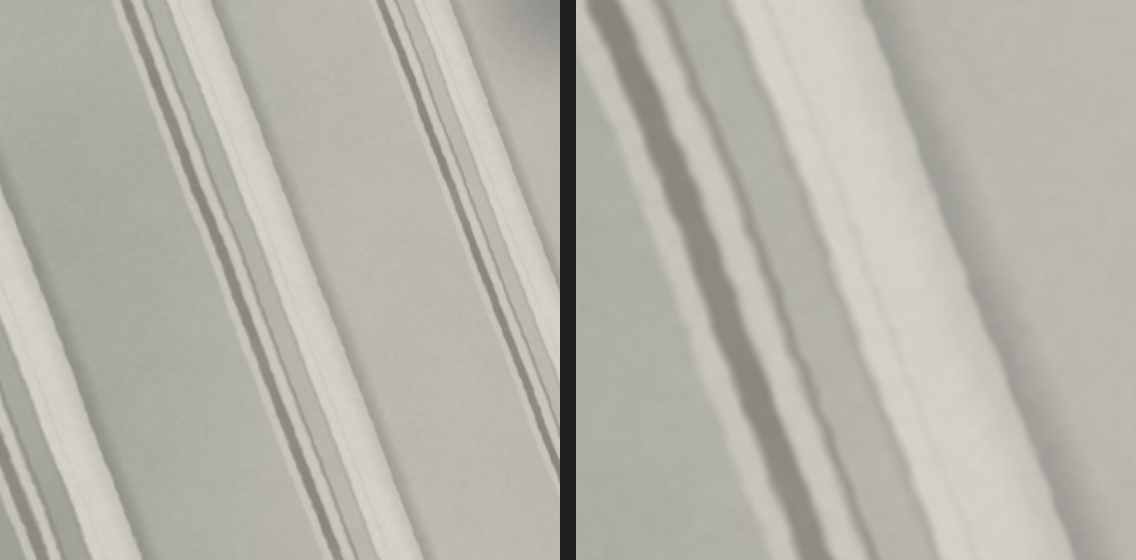
Left: the whole. Right: its middle third, enlarged.
Write a Shadertoy shader that draws this texture.

```glsl
// Painted beadboard: slanted mouldings, each a thin double bead beside a wide batten.
// A skewed coordinate with slight perspective is split into repeats, and one
// cross-section profile shades each repeat; noise adds rough paint and uneven light.

#define SLANT 0.38         // sideways run per unit of height
#define FIRST_BEAD 0.193   // bead position along the top edge
#define PERIOD 0.492       // spacing of the mouldings
#define PERSPECTIVE 0.069  // tightening of the spacing to the right
#define TAPER 0.12         // narrowing of mouldings on the right
#define EDGE 0.009         // softness of profile edges
#define ROUGHNESS 0.006    // waviness of painted edges
#define GRAIN 0.030        // strength of the paint texture

const vec3 PANEL_SHADE = vec3(0.660, 0.660, 0.630);
const vec3 PANEL_LIGHT = vec3(0.730, 0.722, 0.692);
const vec3 BATTEN = vec3(0.822, 0.815, 0.782);
const vec3 BEAD = vec3(0.785, 0.778, 0.742);
const vec3 GROOVE = vec3(0.535, 0.525, 0.480);

float hash(vec2 cell) {
    vec3 q = fract(vec3(cell.xyx) * 0.1031);
    q += dot(q, q.yzx + 33.33);
    return fract((q.x + q.y) * q.z);
}

float noise(vec2 p) {
    vec2 cell = floor(p);
    vec2 w = fract(p);
    w = w * w * (3.0 - 2.0 * w);
    return mix(mix(hash(cell), hash(cell + vec2(1, 0)), w.x),
               mix(hash(cell + vec2(0, 1)), hash(cell + vec2(1, 1)), w.x), w.y);
}

float fbm(vec2 p) {
    float sum = 0.0;
    float gain = 0.5;
    for (int i = 0; i < 4; i++) {
        sum += gain * noise(p);
        p = p * 2.03 + 17.1;
        gain *= 0.5;
    }
    return sum;
}

// Soft-edged strip between two positions.
float strip(float x, float left, float right, float soft) {
    return smoothstep(left - soft, left + soft, x)
         * (1.0 - smoothstep(right - soft, right + soft, x));
}

// Flat board under uneven light.
vec3 panelColor(vec2 p) {
    float light = smoothstep(0.10, 0.75, p.x + 0.10 * (fbm(p * 4.0) - 0.5));
    vec3 color = mix(PANEL_SHADE, PANEL_LIGHT, light);
    color += vec3(0.025, 0.025, 0.010) * smoothstep(0.6, 1.0, p.y) * (1.0 - light);
    color *= 1.0 - 0.24 * smoothstep(0.24, 0.0, distance(p, vec2(1.02, 1.02)));
    return color * (1.0 - 0.06 * smoothstep(0.30, 0.0, length(p)));
}

void mainImage(out vec4 fragColor, in vec2 fragCoord) {
    vec2 p = fragCoord / iResolution.y;

    // Position across the mouldings, counted in repeats
    float t = (p.x - SLANT * (1.0 - p.y) - FIRST_BEAD) / PERIOD;
    float across = t + PERSPECTIVE * t * t;
    across += ROUGHNESS * (noise(p * 85.0) - 0.5) + 0.008 * (noise(p * 9.0) - 0.5);
    float id = floor(across);
    float x = fract(across) * (1.0 + TAPER * max(id, 0.0));
    float soft = max(EDGE, 1.0 / (iResolution.y * PERIOD));

    vec3 color = panelColor(p);

    // Double bead: ridge, deep groove, ridge, thin shadow
    color = mix(color, BEAD, 0.85 * strip(x, 0.010, 0.042, soft));
    float depth = 0.80 + 0.20 * noise(vec2(p.y * 14.0, id));
    color = mix(color, GROOVE, depth * strip(x, 0.045, 0.083, soft));
    color = mix(color, BEAD, strip(x, 0.089, 0.122, soft));
    color = mix(color, GROOVE, 0.65 * strip(x, 0.129, 0.141, soft));

    // Wide batten: contact line, rounded face, crease and a fading shadow
    color = mix(color, GROOVE, 0.22 * strip(x, 0.206, 0.216, soft));
    float shadow = smoothstep(0.375, 0.390, x) * (1.0 - smoothstep(0.39, 0.46, x));
    color *= 1.0 - 0.13 * shadow;
    float roundness = smoothstep(0.31, 0.39, x);
    vec3 face = BATTEN * (1.0 - 0.07 * roundness);
    float crease = strip(x, 0.258, 0.266, soft) * (0.4 + 0.6 * noise(vec2(p.y * 12.0, id)));
    face *= 1.0 - 0.06 * crease;
    color = mix(color, face, strip(x, 0.222, 0.383, soft));

    // Paint grain and broad mottling
    color += GRAIN * (fbm(p * 130.0) - 0.47);
    color += 0.022 * (fbm(p * 11.0 + 5.0) - 0.47);

    fragColor = vec4(clamp(color, 0.0, 1.0), 1.0);
}
```
